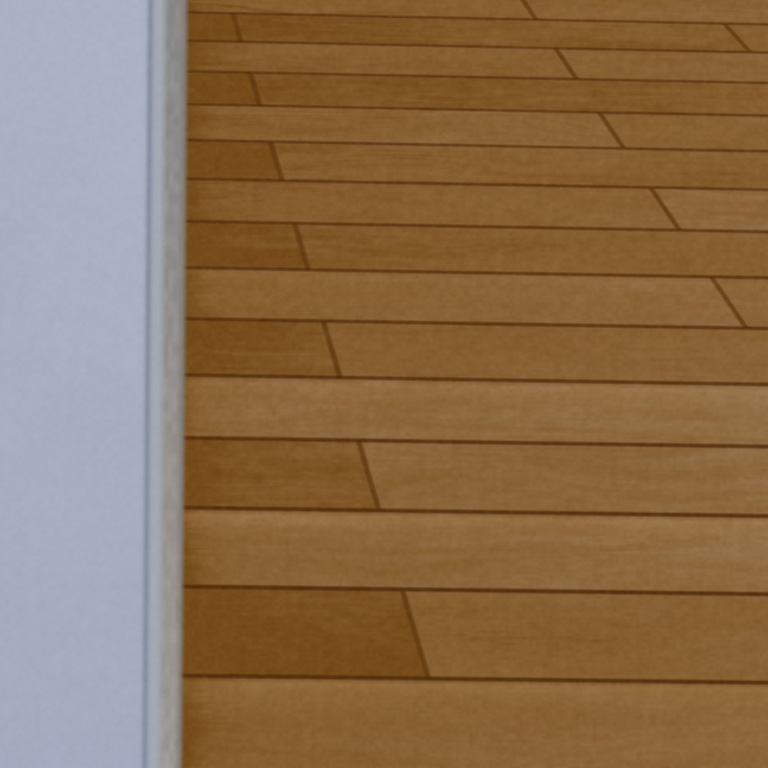
Give the GLSL for this texture, as a three.js fragment shader.

```glsl
// Plank floor seen in perspective, partly hidden by a pale wall edge at left.
// Seams come from a projective row index, joints from rays that meet at a
// vanishing point; stretched noise adds grain and each board has its own tone.
#define HORIZON -0.984
#define ROW_SCALE 28.05
#define ROW_OFFSET 27.05
#define SEAM_TILT 0.016
#define JOINT_PERIOD 0.623
#define WALL_EDGE 0.2435
#define WALL_LEAN 0.0075
#define SEAM_WIDTH 0.0026
#define GRAIN 0.55
#define SPECKLE 0.022

varying vec2 vUv;

float hash(vec2 p) {
  return fract(sin(dot(p, vec2(127.1, 311.7))) * 43758.5453);
}

float noise(vec2 p) {
  vec2 i = floor(p), f = fract(p);
  f = f * f * (3.0 - 2.0 * f);
  return mix(mix(hash(i), hash(i + vec2(1.0, 0.0)), f.x),
             mix(hash(i + vec2(0.0, 1.0)), hash(i + 1.0), f.x), f.y);
}

float fbm(vec2 p) {
  float sum = 0.0, amp = 0.5;
  for (int i = 0; i < 4; i++) {
    sum += amp * noise(p);
    p = p * 2.03 + 7.3;
    amp *= 0.5;
  }
  return sum;
}

// p runs right and down from the top left corner
vec3 floorColor(vec2 p) {
  // Row index: nearly level seams, spreading towards the viewer
  float along = (p.x - 0.245) / 0.755;
  float y = (p.y - SEAM_TILT * along) / (1.0 - 0.0078 * along);
  float depth = y - HORIZON;
  float index = ROW_OFFSET - ROW_SCALE / depth;
  float row = floor(index), f = index - row;
  float rowHeight = depth * depth / ROW_SCALE;
  float odd = mod(row, 2.0);

  // Joint position along the row, alternating between two offsets
  float ray = (p.x - 0.0065) / (p.y + 0.99);
  float boardPos = (ray - mix(0.681, 0.2944, odd)) / JOINT_PERIOD;
  float board = floor(boardPos);
  float jointDist = abs(boardPos - floor(boardPos + 0.5)) * JOINT_PERIOD * (p.y + 0.99);
  float seed = hash(vec2(row + 31.0, board + 5.0));

  // Grain: long fibres bent by a slow warp, plus broad stains
  vec2 q = vec2(ray * 9.0, index * 3.0) + seed * 60.0;
  float warp = noise(q * vec2(0.8, 0.6));
  float fibre = fbm(vec2(q.x, q.y * 2.2 + warp * 4.0)) - 0.47;
  float fine = noise(vec2(p.x * 45.0, p.y * 260.0)) - 0.5;
  float stain = fbm(q * vec2(0.5, 0.7) + 19.0) - 0.47;

  // Tone: 0 is dark amber, 1 is pale tan
  float leftBoard = odd * (1.0 - step(0.0, board));
  float tone = 0.57 - 0.17 * odd - 0.2 * leftBoard + 0.16 * (seed - 0.5);
  float band = (p.y - 0.58) / 0.25;
  tone += 0.27 * exp(-band * band) - 0.12 + 0.3 * (p.x - 0.55);
  tone += GRAIN * (0.4 + 0.6 * seed) * fibre + 0.25 * stain + 0.12 * fine;
  tone -= 0.4 * exp(-max(p.x - WALL_EDGE, 0.0) / 0.025);
  tone = clamp(tone, 0.0, 1.0);
  vec3 col = mix(vec3(0.46, 0.295, 0.10), vec3(0.53, 0.375, 0.195), smoothstep(0.0, 0.5, tone));
  col = mix(col, vec3(0.575, 0.44, 0.285), smoothstep(0.45, 1.0, tone));

  // Soft sheen on the upper lip of the paler boards
  float lip = f * rowHeight;
  float sheen = smoothstep(0.004, 0.01, lip) * exp(-lip / 0.018);
  col += vec3(0.08, 0.08, 0.075) * sheen * (1.0 - odd) * smoothstep(0.2, 0.65, p.y);

  // Dark seams and fainter joints
  float near = smoothstep(0.0, 0.8, p.y);
  float seamDist = min(f, 1.0 - f) * rowHeight;
  float width = SEAM_WIDTH * mix(0.75, 1.15, near);
  float seam = 1.0 - smoothstep(width * 0.2, width * 1.6, seamDist);
  float joint = 1.0 - smoothstep(0.001, 0.006, jointDist);
  col = mix(col, vec3(0.37, 0.215, 0.055), joint * 0.75);
  return mix(col, vec3(0.32, 0.175, 0.045), seam * mix(0.6, 0.88, near));
}

// x is measured along the leaning edge
vec3 wallColor(float x, float y) {
  vec3 paint = mix(vec3(0.675, 0.70, 0.77), vec3(0.645, 0.67, 0.75), y);
  paint += 0.012 * (noise(vec2(x * 12.0, y * 9.0)) - 0.5);
  vec3 trim = mix(vec3(0.54, 0.535, 0.53), vec3(0.61, 0.595, 0.575), y);
  trim += 0.05 * (noise(vec2(x * 160.0, y * 70.0)) - 0.5);
  vec3 col = mix(paint, vec3(0.64, 0.665, 0.70), smoothstep(0.19, 0.203, x));
  col = mix(col, trim, smoothstep(0.208, 0.222, x));
  float groove = exp(-pow((x - 0.196) / 0.0045, 2.0));
  col = mix(col, vec3(0.49, 0.52, 0.60), 0.75 * groove);
  return mix(col, vec3(0.49, 0.45, 0.41), 0.7 * smoothstep(0.232, WALL_EDGE, x));
}

void main() {
  vec2 p = vec2(vUv.x, 1.0 - vUv.y);
  float edge = p.x + WALL_LEAN * p.y;
  float onFloor = smoothstep(WALL_EDGE - 0.004, WALL_EDGE + 0.005, edge);
  vec3 col = mix(wallColor(edge, p.y), floorColor(p), onFloor);
  float speckle = noise(p * 230.0) + noise(p * 120.0 + 40.0) - 1.0;
  col += SPECKLE * speckle * mix(0.5, 1.0, onFloor);
  gl_FragColor = vec4(col, 1.0);
}
```
